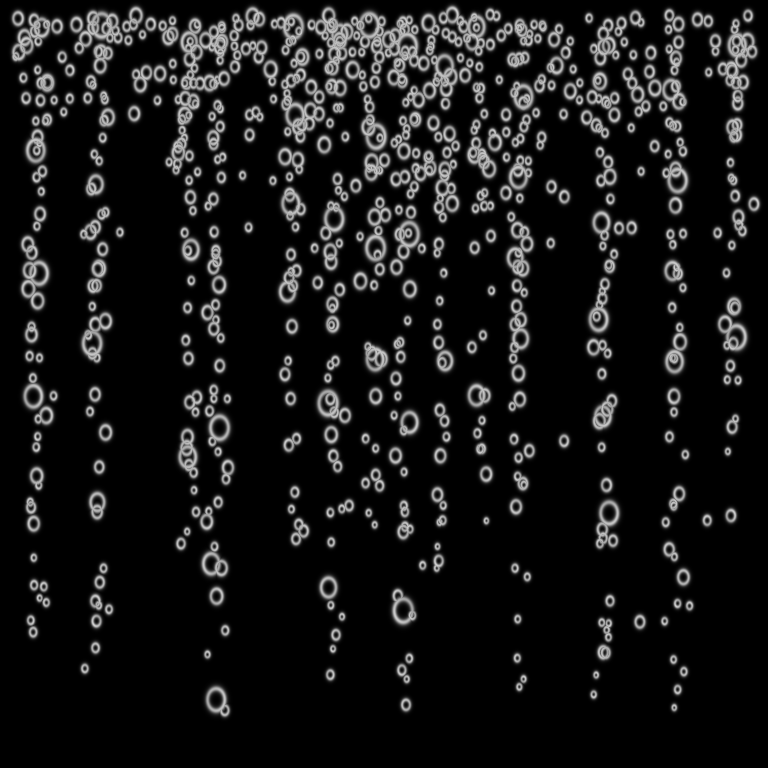
Reproduce this pattern procedurally as a WebGL 1 fragment shader.

```glsl
precision highp float;
// Strands of soft grey bubble rings hanging from a dense band along the top edge.
uniform vec2 u_resolution;

const int STRANDS = 14;
const int LARGE_PER_STRAND = 4;
const int LAYERS = 2;
const float RING_ASPECT = 0.78;     // width over height
const float RING_LIGHT = 0.71;
const float HALO_SHARE = 0.30;
const float LINE_WIDTH = 0.0015;
const float LINE_GROWTH = 0.10;     // extra line width per radius
const float STRAND_CELL = 0.024;
const float STRAND_SPREAD = 0.016;
const float FIELD_CELL = 0.0195;
const float FIELD_DENSITY = 0.86;
const float FIELD_TAIL = 0.008;
const float TOP_MARGIN = 0.019;
const float SIDE_MARGIN = 0.018;
const float SMALL_RADIUS = 0.0042;
const float MEDIUM_RADIUS = 0.0098;
const float LARGE_RADIUS = 0.0152;

// Each strand: x, depth of its end, depth of first large ring, large ring step.
vec4 strands[STRANDS];

void layOutStrands() {
  strands[0] = vec4(0.047, 0.83, 0.036, 0.160);
  strands[1] = vec4(0.126, 0.90, 0.033, 0.207);
  strands[2] = vec4(0.247, 0.72, 0.055, 0.270);
  strands[3] = vec4(0.283, 0.95, 0.557, 0.177);
  strands[4] = vec4(0.382, 0.72, 0.035, 0.115);
  strands[5] = vec4(0.435, 0.88, 0.045, 0.240);
  strands[6] = vec4(0.488, 0.70, 0.033, 0.145);
  strands[7] = vec4(0.526, 0.95, 0.060, 0.245);
  strands[8] = vec4(0.572, 0.74, 0.086, 0.384);
  strands[9] = vec4(0.627, 0.69, 0.035, 0.480);
  strands[10] = vec4(0.676, 0.95, 0.126, 0.105);
  strands[11] = vec4(0.787, 0.92, 0.290, 0.126);
  strands[12] = vec4(0.877, 0.93, 0.117, 0.118);
  strands[13] = vec4(0.953, 0.60, 0.059, 0.380);
}

vec3 hash3(vec2 p) {
  vec3 q = fract(vec3(p.xyx) * vec3(0.1031, 0.1030, 0.0973));
  q += dot(q, q.yxz + 33.33);
  return fract((q.xxy + q.yzz) * q.zyx);
}

// Soft elliptical outline with a halo and uneven rim
float ring(vec2 p, vec2 centre, float radius, float seed) {
  vec2 q = (p - centre) / vec2(RING_ASPECT, 1.0);
  float dist = (length(q) - radius) * 0.88;
  float d = dist / (LINE_WIDTH + LINE_GROWTH * radius);
  float tilt = dot(q, vec2(seed - 0.5, 0.5 - fract(seed * 7.0))) / radius;
  float light = mix(exp(-d * d), exp(-d * d * 0.3), HALO_SHARE);
  return RING_LIGHT * light * (1.0 + 0.2 * clamp(tilt, -1.0, 1.0));
}

// Small rings along one strand, thinning out toward its end
float smallRings(vec2 p, vec4 strand, float id, float topChance, float endChance) {
  float light = 0.0;
  float row = floor(p.y / STRAND_CELL);
  for (int j = -1; j <= 1; j++) {
    float cell = row + float(j);
    vec3 h = hash3(vec2(cell + 17.0, id * 13.0 + 5.0));
    vec3 k = hash3(vec2(cell + 71.0, id * 29.0 + 11.0));
    float depth = (cell + 0.5 + 0.7 * (h.y - 0.5)) * STRAND_CELL;
    float along = depth / strand.y;
    float offset = (h.x + k.y - 1.0) * STRAND_SPREAD;
    float radius = mix(SMALL_RADIUS, MEDIUM_RADIUS, h.z * h.z);
    radius *= 1.0 - 0.3 * smoothstep(0.8, 1.0, along);
    float present = step(k.x, mix(topChance, endChance, along));
    present *= step(TOP_MARGIN, depth) * step(along, 1.0);
    light = max(light, present * ring(p, vec2(strand.x + offset, depth), radius, k.z));
  }
  return light;
}

// Large rings at even steps down one strand
float largeRings(vec2 p, vec4 strand, float id) {
  float light = 0.0;
  for (int j = 0; j < LARGE_PER_STRAND; j++) {
    vec3 h = hash3(vec2(float(j) + 3.0, id + 41.0));
    float depth = strand.z + float(j) * strand.w;
    vec2 centre = vec2(strand.x + (h.x - 0.5) * STRAND_SPREAD, depth);
    float radius = LARGE_RADIUS * mix(0.72, 1.0, h.y);
    light = max(light, step(depth, strand.y) * ring(p, centre, radius, h.z));
  }
  return light;
}

// Scattered rings, crowded at the top and deeper near the middle
float scatteredRings(vec2 p, float layer) {
  float light = 0.0;
  vec2 shift = vec2(0.5, 0.3) * layer * FIELD_CELL;
  vec2 base = floor((p - shift) / FIELD_CELL);
  for (int j = -1; j <= 1; j++) {
    for (int i = -1; i <= 1; i++) {
      vec2 cell = base + vec2(float(i), float(j));
      vec3 h = hash3(cell + 101.0 + 57.0 * layer);
      vec3 k = hash3(cell + 233.0 + 57.0 * layer);
      vec2 centre = (cell + 0.5 + 0.7 * (h.xy - 0.5)) * FIELD_CELL + shift;
      float middle = 1.0 - smoothstep(0.12, 0.38, abs(centre.x - 0.52));
      float reach = 0.070 + 0.045 * middle;
      float chance = FIELD_DENSITY * exp(-centre.y / reach) + FIELD_TAIL;
      float present = step(k.x, chance) * step(TOP_MARGIN, centre.y) * step(centre.y, 0.85);
      present *= step(abs(centre.x - 0.5), 0.5 - SIDE_MARGIN);
      float radius = mix(SMALL_RADIUS, MEDIUM_RADIUS, h.z * h.z);
      light = max(light, present * ring(p, centre, radius, k.y));
    }
  }
  return light;
}

void main() {
  vec2 uv = gl_FragCoord.xy / u_resolution;
  vec2 p = vec2(uv.x, 1.0 - uv.y);  // y is depth below the top
  layOutStrands();
  float light = 0.0;
  for (int layer = 0; layer < LAYERS; layer++) light = max(light, scatteredRings(p, float(layer)));
  for (int i = 0; i < STRANDS; i++) {
    float id = float(i);
    light = max(light, smallRings(p, strands[i], id, 0.95, 0.55));
    light = max(light, smallRings(p, strands[i], id + 50.0, 0.60, 0.10));
    light = max(light, largeRings(p, strands[i], id));
  }
  gl_FragColor = vec4(vec3(light), 1.0);
}
```
